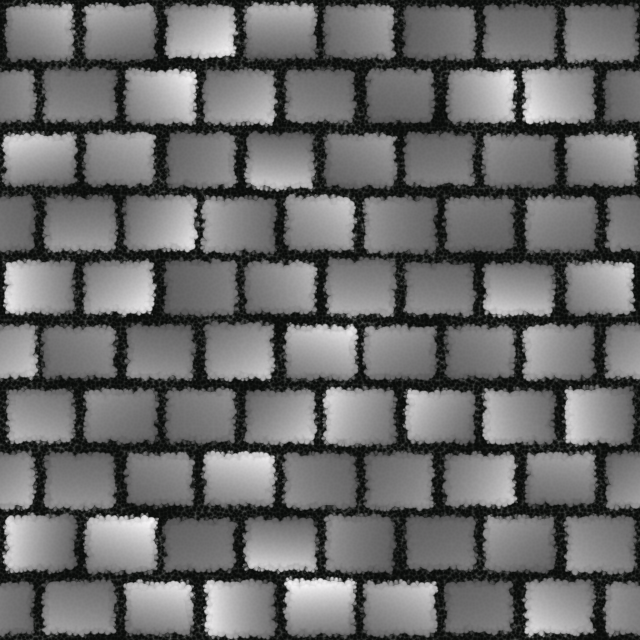
A WebGL 2 fragment shader for this texture:

```glsl
#version 300 es
precision highp float;

uniform vec2 u_resolution;
out vec4 outColor;

const vec2 GRID = vec2(8.0, 10.0);          // stones across, courses up
const vec2 HALF_STONE = vec2(0.0555, 0.0432);
const float CORNER_RADIUS = 0.011;
const float SIZE_JITTER = 0.0022;
const float SHIFT_JITTER = 0.0018;
const float WOBBLE = 0.0013;
const float RAGGED = 0.0085;
const float RAGGED_CELLS = 128.0;
const float GRAIN_CELLS = 180.0;
const float EDGE_OUTER = 0.0025;
const float EDGE_INNER = 0.0040;
const float STONE_DARK = 0.37;
const float STONE_LIFT = 0.14;              // least rise to the lit side
const float STONE_GLOW = 0.46;              // extra rise on the brightest stones
const vec3 MORTAR_DARK = vec3(0.035, 0.042, 0.036);
const vec3 MORTAR_LIGHT = vec3(0.24, 0.25, 0.24);
const vec3 STONE_TINT = vec3(1.0, 0.995, 1.0);
const float TAU = 6.2831853;

vec2 hash2(vec2 p) {
    vec3 q = fract(p.xyx * vec3(0.1031, 0.1030, 0.0973));
    q += dot(q, q.yzx + 33.33);
    return fract((q.xx + q.yz) * q.zy);
}

// Distance to the nearest scattered point, seamless over the unit square
float cellular(vec2 uv, float cells) {
    vec2 p = uv * cells;
    vec2 base = floor(p);
    float nearest = 2.0;
    for (int y = -1; y <= 1; y++) {
        for (int x = -1; x <= 1; x++) {
            vec2 cell = base + vec2(x, y);
            vec2 point = cell + hash2(mod(cell, cells) + cells);
            nearest = min(nearest, distance(p, point));
        }
    }
    return nearest;
}

float roundedBox(vec2 p, vec2 halfSize, float radius) {
    vec2 q = abs(p) - halfSize + radius;
    return length(max(q, 0.0)) + min(max(q.x, q.y), 0.0) - radius;
}

// Slow bending of the stone outlines
vec2 wobble(vec2 uv) {
    vec2 a = TAU * uv.yx;
    return WOBBLE * (sin(a * 17.0 + 3.0 * sin(a.yx * 5.0))
                   + 0.6 * sin(a * 39.0 + 2.0 * sin(a.yx * 13.0)));
}

// One sided light whose direction and strength differ per stone
float stoneTone(vec2 local, vec2 id) {
    vec2 light = hash2(id + 71.0);
    float angle = TAU * light.x;
    vec2 dir = vec2(cos(angle), sin(angle));
    vec2 p = local / HALF_STONE;
    float t = clamp(0.5 + 0.5 * dot(p, dir) / (abs(dir.x) + abs(dir.y)), 0.0, 1.0);
    float rise = STONE_LIFT + STONE_GLOW * pow(light.y, 1.7);
    float base = STONE_DARK + 0.12 * light.y * hash2(id + 13.0).x;
    return base + rise * mix(t, t * t, 0.4);
}

void main() {
    vec2 uv = gl_FragCoord.xy / u_resolution;

    // Running bond: every other course moves by half a stone
    vec2 g = uv * GRID;
    float course = floor(g.y);
    g.x += 0.5 * mod(course + 1.0, 2.0);
    vec2 id = vec2(mod(floor(g.x), GRID.x), course);
    vec2 local = (fract(g) - 0.5) / GRID;

    // Uneven outline
    vec2 shift = (hash2(id + 29.0) - 0.5) * 2.0 * SHIFT_JITTER;
    vec2 size = HALF_STONE + (hash2(id + 47.0) - 0.5) * 2.0 * SIZE_JITTER;
    float d = roundedBox(local - shift + wobble(uv), size, CORNER_RADIUS);
    d += RAGGED * (cellular(uv, RAGGED_CELLS) - 0.42);
    float face = smoothstep(EDGE_OUTER, -EDGE_INNER, d);

    // Gritty joints with paler patches
    float grain = cellular(uv, GRAIN_CELLS);
    vec2 a = TAU * uv;
    float patches = 0.5 + 0.25 * (sin(a.x * 4.0 + 2.0 * sin(a.y * 3.0))
                                + sin(a.y * 7.0 + 2.0 * sin(a.x * 5.0)));
    vec3 mortar = mix(MORTAR_DARK, MORTAR_LIGHT, grain * grain * (0.45 + 1.1 * patches));

    // Faces darken softly toward the rim
    float rim = 1.0 - 0.16 * smoothstep(-0.014, -0.001, d);
    float tone = stoneTone(local, id) * rim + 0.025 * (grain - 0.45);
    outColor = vec4(mix(mortar, STONE_TINT * tone, face), 1.0);
}
```
